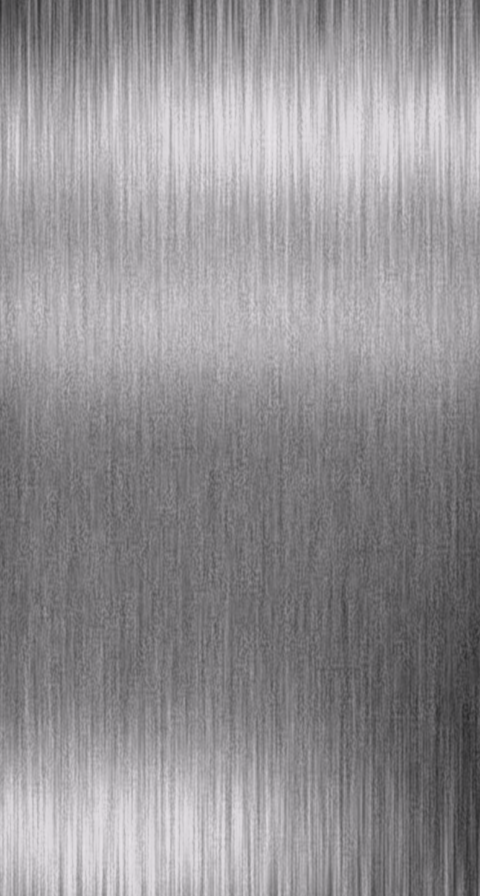
Give the GLSL for this texture, as a WebGL 2 fragment shader.

```glsl
#version 300 es
precision highp float;
// Brushed steel: vertical hairlines under soft horizontal bands of light.

uniform vec2 u_resolution;
out vec4 fragColor;

const vec3 STEEL_TINT = vec3(1.003, 0.988, 1.006);

// Random unit gradient for a lattice cell.
vec2 cellGradient(vec2 cell) {
  vec3 h = fract(cell.xyx * vec3(0.1031, 0.1030, 0.0973));
  h += dot(h, h.yzx + 33.33);
  float angle = 6.28319 * fract((h.x + h.y) * h.z);
  return vec2(cos(angle), sin(angle));
}

// Gradient noise, roughly -0.7 to 0.7.
float gradientNoise(vec2 p) {
  vec2 cell = floor(p);
  vec2 f = p - cell;
  vec2 blend = f * f * f * (f * (f * 6.0 - 15.0) + 10.0);
  vec2 right = vec2(1.0, 0.0);
  vec2 up = vec2(0.0, 1.0);
  float a = dot(cellGradient(cell), f);
  float b = dot(cellGradient(cell + right), f - right);
  float c = dot(cellGradient(cell + up), f - up);
  float d = dot(cellGradient(cell + 1.0), f - 1.0);
  return mix(mix(a, b, blend.x), mix(c, d, blend.x), blend.y);
}

// Soft bump around a centre.
float glow(float value, float centre, float width) {
  float d = (value - centre) / width;
  return exp(-d * d);
}

// Broad reflections, shaded from side to side.
float reflections(vec2 uv) {
  float light = 0.455;
  light += 0.37 * glow(uv.y, 0.852, 0.1) * (0.8 + 0.2 * glow(uv.x, 0.68, 0.4));
  light += 0.27 * glow(uv.y, 0.645, 0.095) * (0.75 + 0.25 * glow(uv.x, 0.4, 0.45));
  light += 0.37 * glow(uv.y, 0.065, 0.11) * (1.0 - smoothstep(0.3, 1.0, uv.x));
  light -= 0.14 * smoothstep(0.45, 1.0, uv.x) * glow(uv.y, 0.2, 0.22);
  light -= 0.14 * glow(uv.x, 0.0, 0.2) * smoothstep(0.8, 1.0, uv.y);
  light -= 0.05 * glow(uv.x, 0.0, 0.05) + 0.04 * glow(uv.x, 1.0, 0.06);
  return light;
}

// Long hairlines in octaves from wide to fine.
float hairlines(vec2 p) {
  float sum = 0.0;
  vec2 frequency = vec2(83.0, 1.7);
  float weight = 0.42;
  for (int i = 0; i < 3; i++) {
    sum += weight * gradientNoise(p * frequency + 17.3 * float(i));
    frequency *= vec2(1.93, 2.3);
    weight *= 1.5;
  }
  return sum;
}

// Short scratches broken by fine, dense, uneven flecks.
float grain(vec2 p) {
  float scratches = gradientNoise(p * vec2(197.0, 15.0) + 71.7);
  float nicks = gradientNoise(p * vec2(283.0, 61.0) + 29.1);
  float flecks = gradientNoise(p * vec2(347.0, 227.0) + 133.1);
  float patches = 0.8 + gradientNoise(p * vec2(61.0, 27.0) + 11.9);
  return 0.4 * scratches + 0.45 * nicks + 0.75 * patches * flecks;
}

void main() {
  vec2 uv = gl_FragCoord.xy / u_resolution;
  vec2 p = gl_FragCoord.xy / u_resolution.y;

  // Hairlines run strong at both ends and fade towards the middle.
  float ends = smoothstep(0.1, 0.52, abs(uv.y - 0.46));
  float lines = hairlines(p) * mix(0.05, 0.23, ends);
  float specks = grain(p) * mix(0.15, 0.1, ends);

  float shade = reflections(uv) + lines + specks;
  shade = min(shade, 0.84 + 0.4 * (shade - 0.84));
  fragColor = vec4(clamp(shade * STEEL_TINT, 0.0, 1.0), 1.0);
}
```
